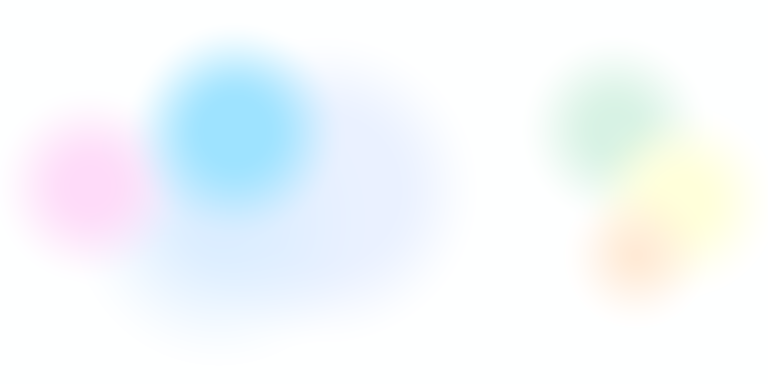
Give the GLSL for this background, as a Shadertoy shader.

```glsl
// Blend a blurred disc of the given radius and edge softness over the base
vec3 addGlow(vec3 base, vec2 p, vec2 center, float radius, float softness, vec3 tint) {
    float coverage = 1.0 - smoothstep(radius - softness, radius + softness, length(p - center));
    return mix(base, tint, coverage);
}

void mainImage(out vec4 fragColor, in vec2 fragCoord) {
    // Centered coordinates, one unit per canvas height
    vec2 p = (fragCoord - 0.5 * iResolution.xy) / iResolution.y;
    vec3 color = vec3(0.998, 1.0, 1.0);

    // Left cluster: lavender, pale blue, pink, cyan
    color = addGlow(color, p, vec2(-0.155, 0.005), 0.300, 0.125, vec3(0.917, 0.945, 1.0));
    color = addGlow(color, p, vec2(-0.430, -0.075), 0.225, 0.190, vec3(0.860, 0.930, 1.0));
    color = addGlow(color, p, vec2(-0.765, 0.015), 0.155, 0.110, vec3(0.995, 0.860, 0.975));
    color = addGlow(color, p, vec2(-0.388, 0.160), 0.183, 0.110, vec3(0.620, 0.890, 1.0));

    // Right cluster: green, yellow, orange
    color = addGlow(color, p, vec2(0.602, 0.163), 0.150, 0.110, vec3(0.845, 0.950, 0.895));
    color = addGlow(color, p, vec2(0.775, -0.025), 0.155, 0.110, vec3(1.0, 1.0, 0.855));
    color = addGlow(color, p, vec2(0.658, -0.165), 0.095, 0.110, vec3(1.0, 0.915, 0.835));

    fragColor = vec4(color, 1.0);
}
```
